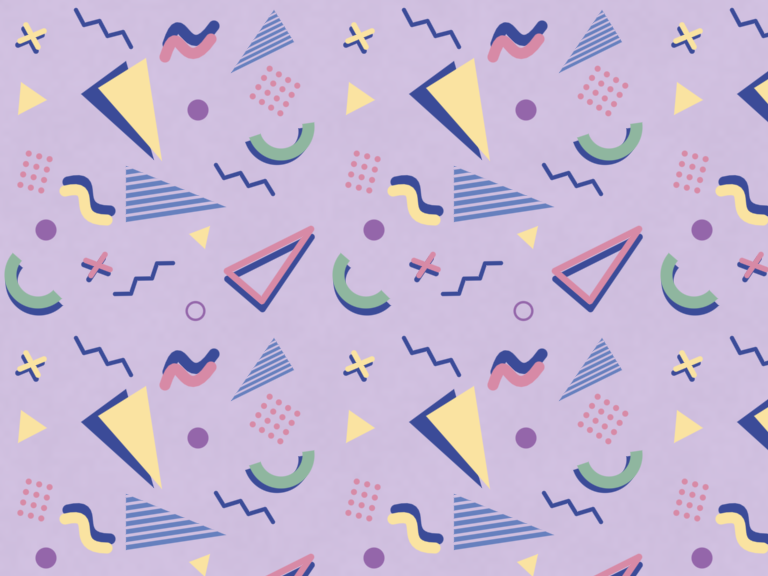
Give the GLSL for this pattern, as a Shadertoy shader.

```glsl
// Retro confetti on lilac: zigzags, squiggles, arcs, crosses, dots and triangles.
// One square tile is drawn with distance functions and repeated with mod;
// navy copies are shifted for drop shadows, and hashed noise mottles the ground.

const float VIEW = 576.0;        // design units per canvas height
const float TILE = 328.0;        // design units per repeat
const float SOFTNESS = 0.35;     // edge blur in design units
const float MOTTLE = 0.012;      // strength of the ground variation
const float ZIGZAG_WIDTH = 4.2;
const float CROSS_WIDTH = 5.5;
const float SQUIGGLE_WIDTH = 11.0;
const float OUTLINE_WIDTH = 6.5;
const vec2 ARC_SIZE = vec2(27.5, 12.0);   // radius, band width
const vec2 DOT_SIZE = vec2(10.8, 3.0);    // spacing, radius

const vec3 LILAC  = vec3(0.815, 0.750, 0.875);
const vec3 NAVY   = vec3(0.230, 0.295, 0.595);
const vec3 BLUE   = vec3(0.400, 0.500, 0.745);
const vec3 PINK   = vec3(0.845, 0.540, 0.650);
const vec3 YELLOW = vec3(0.980, 0.890, 0.630);
const vec3 GREEN  = vec3(0.560, 0.715, 0.625);
const vec3 PURPLE = vec3(0.580, 0.400, 0.665);

float hash(vec2 p) {
    vec3 q = fract(p.xyx * 0.1031);
    q += dot(q, q.yzx + 33.33);
    return fract((q.x + q.y) * q.z);
}

float noise(vec2 p) {
    vec2 i = floor(p), f = fract(p);
    f = f * f * (3.0 - 2.0 * f);
    vec2 e = vec2(1, 0);
    return mix(mix(hash(i), hash(i + e), f.x),
               mix(hash(i + e.yx), hash(i + e.xx), f.x), f.y);
}

vec2 turn(vec2 p, float a) { return vec2(cos(a) * p.x + sin(a) * p.y, cos(a) * p.y - sin(a) * p.x); }

float segment(vec2 p, vec2 a, vec2 b) {
    vec2 ab = b - a;
    return length(p - a - ab * clamp(dot(p - a, ab) / dot(ab, ab), 0.0, 1.0));
}

float triangle(vec2 p, vec2 a, vec2 b, vec2 c) {
    float edge = min(segment(p, a, b), min(segment(p, b, c), segment(p, c, a)));
    vec2 ab = b - a, bc = c - b, ca = a - c;
    vec3 side = vec3(ab.x * (p.y - a.y) - ab.y * (p.x - a.x),
                     bc.x * (p.y - b.y) - bc.y * (p.x - b.x),
                     ca.x * (p.y - c.y) - ca.y * (p.x - c.x));
    side *= sign(ab.x * bc.y - ab.y * bc.x);
    return min(side.x, min(side.y, side.z)) > 0.0 ? -edge : edge;
}

// Triangle cut into stripes parallel to its side a-b
float stripedTriangle(vec2 p, vec2 a, vec2 b, vec2 c, float period, float width) {
    vec2 along = normalize(b - a);
    float h = abs(dot(p - a, vec2(-along.y, along.x))) - 0.5 * width;
    float stripe = abs(mod(h + 0.5 * period, period) - 0.5 * period) - 0.5 * width;
    return max(triangle(p, a, b, c), stripe);
}

// Five strokes alternating between two steps
float zigzag(vec2 p, vec2 start, vec2 stepA, vec2 stepB) {
    float d = 1e4;
    for (int i = 0; i < 5; i++) {
        vec2 end = start + (i % 2 == 0 ? stepA : stepB);
        d = min(d, segment(p, start, end));
        start = end;
    }
    return d - 0.5 * ZIGZAG_WIDTH;
}

// Thick cubic Bezier curve
float squiggle(vec2 p, vec2 a, vec2 b, vec2 c, vec2 e) {
    float d = 1e4;
    vec2 last = a;
    for (int i = 1; i <= 16; i++) {
        float t = float(i) / 16.0, s = 1.0 - t;
        vec2 next = s * s * s * a + 3.0 * s * t * (s * b + t * c) + t * t * t * e;
        d = min(d, segment(p, last, next));
        last = next;
    }
    return d - 0.5 * SQUIGGLE_WIDTH;
}

float arc(vec2 p, float middle, float halfAngle) {
    vec2 q = turn(p, middle);
    float cut = dot(vec2(q.x, abs(q.y)), vec2(-sin(halfAngle), cos(halfAngle)));
    return max(abs(length(q) - ARC_SIZE.x) - 0.5 * ARC_SIZE.y, cut);
}

float crossMark(vec2 p, vec2 armA, vec2 armB) {
    return min(segment(p, -armA, armA), segment(p, -armB, armB)) - 0.5 * CROSS_WIDTH;
}

float dotGrid(vec2 p, float angle, vec2 count) {
    vec2 q = turn(p, angle) / DOT_SIZE.x;
    vec2 cell = clamp(floor(q + 0.5 * count), vec2(0), count - 1.0) - 0.5 * (count - 1.0);
    return length(q - cell) * DOT_SIZE.x - DOT_SIZE.y;
}

void paint(inout vec3 color, vec3 ink, float d) {
    float blur = 0.6 * VIEW / iResolution.y + SOFTNESS;
    color = mix(color, ink, 1.0 - smoothstep(-blur, blur, d));
}

void mainImage(out vec4 fragColor, in vec2 fragCoord) {
    // Tile space has its origin at the top left, y pointing down
    vec2 view = vec2(fragCoord.x, iResolution.y - fragCoord.y) * VIEW / iResolution.y;
    vec2 p = mod(view, TILE);
    vec3 color = LILAC + MOTTLE * (noise(view / 40.0) + noise(view / 7.0) - 1.0);

    // Shadowed shapes: the navy copy first, then the coloured face
    for (int i = 0; i < 2; i++) {
        bool face = i == 1;
        float s = face ? 0.0 : 1.0;
        paint(color, face ? YELLOW : NAVY, crossMark(p - vec2(32, 36) - s * vec2(-2, 4), vec2(6, 11), vec2(12, -5)));
        paint(color, face ? PINK : NAVY, crossMark(p - vec2(98, 265) - s * vec2(-2, 4), vec2(7, -10.5), vec2(12, 4.5)));
        paint(color, face ? PINK : NAVY, squiggle(p - s * vec2(3, -13), vec2(165, 57), vec2(180, 11), vec2(181, 82), vec2(211, 39)));
        paint(color, face ? YELLOW : NAVY, squiggle(p - s * vec2(3, -9), vec2(65, 191), vec2(102, 182), vec2(66, 220), vec2(107, 220)));
        paint(color, face ? GREEN : NAVY, arc(p - vec2(281, 127) - s * vec2(-4, 4.5), 1.34, 1.48));
        paint(color, face ? GREEN : NAVY, arc(p - vec2(38, 275) - s * vec2(1, 7), 2.32, 1.54));
        float outline = triangle(p - s * vec2(0.5, 8), vec2(227, 271), vec2(311, 229), vec2(262, 301));
        paint(color, face ? PINK : NAVY, abs(outline) - 0.5 * OUTLINE_WIDTH);
    }

    // Solid triangles
    paint(color, NAVY, triangle(p, vec2(126, 61), vec2(81, 94), vec2(154, 160)));
    paint(color, YELLOW, triangle(p, vec2(146, 58), vec2(98, 88), vec2(162, 161)));
    paint(color, YELLOW, triangle(p, vec2(21, 82), vec2(47, 100), vec2(18, 115)));
    paint(color, YELLOW, triangle(p, vec2(189, 234), vec2(210, 226), vec2(205, 249)));

    // Striped triangles
    paint(color, BLUE, stripedTriangle(p, vec2(231, 73), vec2(294, 42), vec2(274, 10), 5.0, 3.0));
    paint(color, BLUE, stripedTriangle(p, vec2(126, 222), vec2(226, 207), vec2(126, 166), 7.8, 4.8));

    // Zigzags
    paint(color, NAVY, zigzag(p, vec2(76, 10), vec2(8, 15), vec2(15.5, -4)));
    paint(color, NAVY, zigzag(p, vec2(216, 165), vec2(8, 13), vec2(16.5, -5)));
    paint(color, NAVY, zigzag(p, vec2(115, 294), vec2(16, -0.3), vec2(5, -15)));

    // Dot grids, discs and ring
    paint(color, PINK, dotGrid(p - vec2(275, 91), 0.55, vec2(4, 4)));
    paint(color, PINK, dotGrid(p - vec2(35, 172), 0.26, vec2(3, 4)));
    paint(color, PURPLE, min(length(p - vec2(198, 110)), length(p - vec2(46, 230))) - 10.5);
    paint(color, PURPLE, abs(length(p - vec2(195.5, 311)) - 8.8) - 1.2);

    fragColor = vec4(color, 1);
}
```
